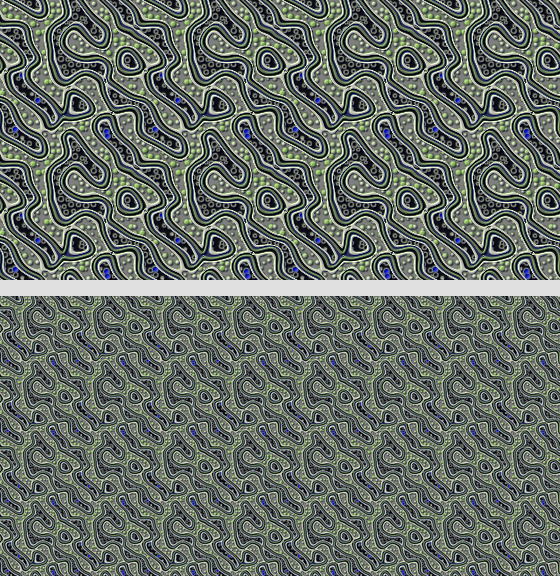
Top, the tile; bottom, the same tile 2 across and 2 down.
A WebGL 1 fragment shader for this pattern:

```glsl
precision highp float;

// Embossed organic maze: pale stone islands and dark channels, outlined by
// ripples and filled with small ringed pebbles. A sum of whole-number plane
// waves shapes the maze; wrapped cellular noise scatters the pebbles.

uniform vec2 u_resolution;

const float TAU = 6.2831853;
const vec2 REPEATS = vec2(4.0, 2.0);
const float PEBBLE_CELLS = 20.0;
const float RIPPLE_WIDTH = 0.03;

const vec3 NIGHT = vec3(0.05, 0.05, 0.09);
const vec3 NAVY  = vec3(0.16, 0.18, 0.36);
const vec3 STONE = vec3(0.50, 0.50, 0.50);
const vec3 PALE  = vec3(0.76, 0.76, 0.70);
const vec3 MOSS  = vec3(0.40, 0.46, 0.33);
const vec3 LIME  = vec3(0.55, 0.70, 0.36);
const vec3 BLUE  = vec3(0.10, 0.15, 0.80);

float hash(vec2 p) {
  return fract(sin(dot(p, vec2(127.1, 311.7))) * 43758.55);
}

// Approximate distance to the maze border, positive on stone.
float borderDistance(vec2 p) {
  p += 0.018 * sin(TAU * (p.yx * vec2(3.0, 2.0) + vec2(0.1, 0.6)));
  float field = 0.25;
  vec2 slope = vec2(0.0);
  for (int i = 0; i < 12; i++) {
    float n = float(i);
    float angle = n * TAU / 24.0;
    float radius = 2.8 + 1.7 * fract(n * 0.618);
    vec2 wave = floor(radius * vec2(cos(angle), sin(angle)) + 0.5);
    float weight = 0.8 + 0.5 * sin(2.0 * angle);
    float phase = TAU * (dot(wave, p) + hash(vec2(n, 7.0)));
    field += weight * sin(phase);
    slope += weight * TAU * wave * cos(phase);
  }
  return field / sqrt(dot(slope, slope) + 150.0 * field * field + 0.01);
}

// x: signed distance to the nearest pebble rim in cell units, y: its random id.
vec2 pebbles(vec2 p) {
  vec2 grid = p * PEBBLE_CELLS;
  vec2 base = floor(grid);
  vec2 nearest = vec2(9.0, 0.0);
  for (int y = -1; y <= 1; y++) {
    for (int x = -1; x <= 1; x++) {
      vec2 cell = base + vec2(float(x), float(y));
      vec2 key = mod(cell, PEBBLE_CELLS);
      vec2 jitter = vec2(hash(key + 3.1), hash(key + 17.7));
      float id = hash(key + 41.3);
      float rim = length(grid - cell - 0.2 - 0.6 * jitter) - mix(0.16, 0.40, id);
      if (rim < nearest.x) nearest = vec2(rim, id);
    }
  }
  return nearest;
}

float ripple(float d) {
  return 0.5 + 0.5 * cos(TAU * d / RIPPLE_WIDTH);
}

float bandMask(float d) {
  return 1.0 - smoothstep(0.033, 0.043, abs(d));
}

float ring(float rim) {
  return exp(-rim * rim * 55.0);
}

float dome(float rim) {
  return 1.0 - smoothstep(-0.22, 0.14, rim);
}

// Height used for the embossed lighting.
float relief(vec2 p) {
  float d = borderDistance(p);
  float rim = pebbles(p).x;
  float grain = mix(0.6 * ring(rim), dome(rim), step(0.0, d));
  return mix(grain, ripple(d), bandMask(d));
}

// Pebbled filling of channels (side 0) and islands (side 1).
vec3 filling(vec2 pebble, float side) {
  vec3 dark = mix(NIGHT, PALE * 0.75, ring(pebble.x) * 0.8);
  vec3 speck = mix(PALE, BLUE, step(0.5, pebble.y));
  float isSpeck = step(0.43, abs(pebble.y - 0.5));
  dark = mix(dark, speck, isSpeck * dome(pebble.x));
  vec3 cap = mix(PALE, LIME, smoothstep(0.55, 0.85, pebble.y));
  vec3 light = mix(STONE, cap, dome(pebble.x));
  light = mix(light, MOSS * 0.7, 0.6 * ring(pebble.x - 0.1));
  return mix(dark, light, side);
}

// Ripple lines: a mossy centre line between two pale ones.
vec3 outline(float d) {
  vec3 crest = mix(MOSS, PALE, smoothstep(0.008, 0.022, abs(d)));
  vec3 trough = mix(NAVY, NIGHT, smoothstep(-0.02, 0.005, d));
  return mix(trough, crest, smoothstep(0.15, 0.75, ripple(d)));
}

void main() {
  vec2 p = gl_FragCoord.xy / u_resolution * REPEATS;
  float d = borderDistance(p);
  float side = smoothstep(-0.004, 0.004, d);
  vec3 color = mix(filling(pebbles(p), side), outline(d), bandMask(d));

  // Light from the upper left, with green highlights and blue shadows.
  vec2 toLight = vec2(-0.005, 0.005);
  float lit = relief(p - toLight) - relief(p + toLight);
  color += lit * vec3(0.30, 0.31, 0.27);
  color += max(lit, 0.0) * vec3(-0.04, 0.05, -0.08);
  color += max(-lit, 0.0) * vec3(0.0, 0.01, 0.10);

  gl_FragColor = vec4(clamp(color, 0.0, 1.0), 1.0);
}
```
